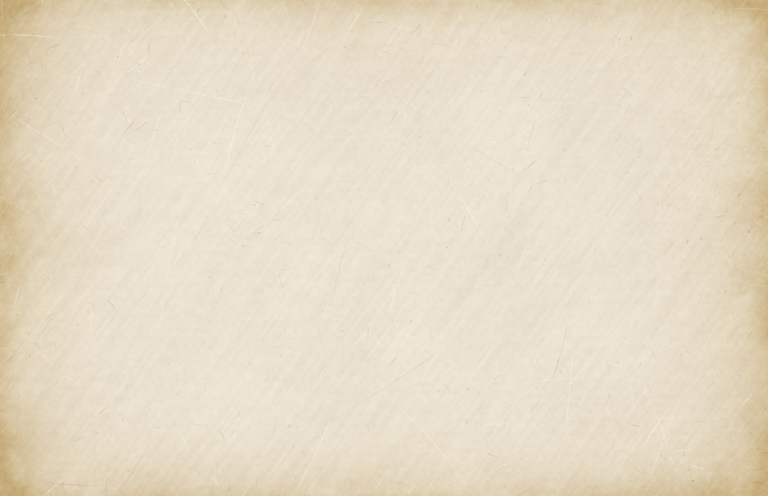
This texture is drawn by a Shadertoy shader. Its source:

```glsl
const vec3 PAPER = vec3(0.920, 0.884, 0.815);
const vec3 AGED = vec3(0.795, 0.700, 0.520);
const vec3 SCRATCH_LIGHT = vec3(0.985, 0.962, 0.910);
const vec3 STAIN_BROWN = vec3(0.640, 0.520, 0.340);

const vec2 SIDE_AGE = vec2(0.82, 0.072);  // strength, reach
const vec2 TOP_AGE = vec2(0.58, 0.050);
const float MOTTLE = 0.036;
const float GRAIN = 0.034;
const float BRUSHING = 0.022;
const float SCRATCH_WIDTH = 0.0013;
const float MAIN_SLOPE = 0.95;            // usual scratch angle, radians
const int LIGHT_SCRATCHES = 190;
const int DARK_SCRATCHES = 30;
const float FIBRE_CELL = 0.036;
const float SPECK_CELL = 0.024;

float hash(vec2 p) {
    vec3 q = fract(p.xyx * 0.1031);
    q += dot(q, q.yzx + 33.33);
    return fract((q.x + q.y) * q.z);
}

vec4 hash4(vec2 p) {
    vec4 q = fract(p.xyxy * vec4(0.1031, 0.1030, 0.0973, 0.1099));
    q += dot(q, q.wzxy + 33.33);
    return fract((q.xxyz + q.yzzw) * q.zywx);
}

float noise(vec2 p) {
    vec2 i = floor(p), f = fract(p);
    f = f * f * (3.0 - 2.0 * f);
    return mix(mix(hash(i), hash(i + vec2(1, 0)), f.x),
               mix(hash(i + vec2(0, 1)), hash(i + vec2(1, 1)), f.x), f.y);
}

float fbm(vec2 p) {
    float sum = 0.0, gain = 0.5;
    for (int i = 0; i < 5; i++) {
        sum += gain * noise(p);
        p = mat2(1.6, 1.2, -1.2, 1.6) * p + 17.0;
        gain *= 0.5;
    }
    return sum;
}

vec2 turn(vec2 p, float angle) {
    float c = cos(angle), s = sin(angle);
    return vec2(c * p.x + s * p.y, c * p.y - s * p.x);
}

// Bent hairline that fades towards both ends
float stroke(vec2 p, float angle, float halfLength, float bend, float width) {
    vec2 q = turn(p, angle);
    q.y -= bend * q.x * q.x;
    float soft = 1.0 / iResolution.y;
    float across = 1.0 - smoothstep(width * 0.3, width * 0.3 + max(width, soft), abs(q.y));
    return across * (1.0 - smoothstep(0.4 * halfLength, halfLength, abs(q.x)));
}

// Long scratches, most of them along one diagonal
float scratches(vec2 p, float aspect, int count, float seed) {
    float sum = 0.0;
    for (int i = 0; i < count; i++) {
        vec4 a = hash4(vec2(float(i) + 1.0, seed));
        vec4 b = hash4(vec2(float(i) + 1.0, seed + 7.0));
        float angle = a.z < 0.65 ? MAIN_SLOPE + (b.x - 0.5) * 0.9 : b.x * 3.1416;
        float halfLength = mix(0.025, 0.26, a.w * a.w * a.w);
        float bend = (b.y - 0.5) * 0.25 / (halfLength + 0.05);
        vec2 centre = a.xy * vec2(aspect, 1.0);
        sum += stroke(p - centre, angle, halfLength, bend, SCRATCH_WIDTH) * mix(0.22, 0.9, b.z * b.z);
    }
    return min(sum, 1.0);
}

// Short marks, at most one per cell
float marks(vec2 p, float cell, float share, float maxLength, float width, float seed) {
    vec2 home = floor(p / cell);
    float sum = 0.0;
    for (int y = -1; y <= 1; y++)
    for (int x = -1; x <= 1; x++) {
        vec2 id = home + vec2(x, y);
        vec4 a = hash4(id + seed);
        vec4 b = hash4(id + seed + 53.0);
        if (b.x > share) continue;
        float halfLength = mix(0.15, 1.0, a.w * a.w) * maxLength;
        float bend = (b.y - 0.5) * 0.8 / maxLength;
        sum += stroke(p - (id + a.xy) * cell, a.z * 3.1416, halfLength, bend, width) * mix(0.2, 1.0, b.z * b.z);
    }
    return min(sum, 1.0);
}

// Brown tone creeping in from the four edges
float edgeAge(vec2 p, float aspect) {
    float wobble = fbm(p * 4.0 + 3.0) - 0.48;
    vec2 near = max(p + wobble * 0.07, 0.0);
    vec2 far = max(vec2(aspect, 1.0) - p + wobble * 0.07, 0.0);
    float side = exp(-near.x / SIDE_AGE.y) + exp(-far.x / SIDE_AGE.y);
    float top = exp(-near.y / TOP_AGE.y) + exp(-far.y / TOP_AGE.y);
    float age = SIDE_AGE.x * side + TOP_AGE.x * top;
    return min(age * (1.0 + 0.9 * (fbm(p * 18.0 + 40.0) - 0.48)), 1.1);
}

void mainImage(out vec4 fragColor, in vec2 fragCoord) {
    vec2 p = fragCoord / iResolution.y;
    float aspect = iResolution.x / iResolution.y;

    // Paper, edge tone, clouds, brushed streaks and grain
    float age = edgeAge(p, aspect);
    vec3 color = mix(PAPER, AGED, age);
    float cloud = fbm(p * 6.0 + 80.0) - 0.48;
    color += cloud * MOTTLE * vec3(0.8, 1.0, 1.3);
    float level = noise(p * vec2(14.0, 120.0) + 20.0) - 0.5;
    float slant = noise(turn(p, MAIN_SLOPE) * vec2(10.0, 170.0) + 60.0) - 0.5;
    color += (0.5 * level + slant) * BRUSHING * vec3(0.8, 1.0, 1.2);
    float grain = 0.5 * noise(p * 110.0) + 0.5 * noise(p * 260.0 + 9.0) - 0.5;
    color += grain * GRAIN * (0.8 + age);

    // Worn patches, brown marks and pale scratches
    float wear = smoothstep(0.3, 0.65, fbm(p * 11.0 + 120.0));
    float fibre = marks(p, FIBRE_CELL, 0.70, 0.022, 0.0010, 11.0);
    float speck = marks(p, SPECK_CELL, 0.40, 0.005, 0.0016, 211.0);
    float dark = scratches(p, aspect, DARK_SCRATCHES, 31.0);
    float brown = 0.20 * fibre + 0.30 * speck + 0.24 * dark;
    color = mix(color, STAIN_BROWN, brown * (0.4 + 0.6 * wear) * (0.8 + 0.8 * age));

    float gaps = mix(0.45, 1.0, smoothstep(0.25, 0.6, noise(p * 45.0 + 7.0)));
    float pale = 0.75 * gaps * scratches(p, aspect, LIGHT_SCRATCHES, 5.0)
               + 0.40 * marks(p, FIBRE_CELL, 0.80, 0.034, 0.0010, 411.0);
    color = mix(color, SCRATCH_LIGHT, min(pale, 1.0) * (0.35 + 0.4 * wear) * (1.0 - 0.4 * min(age, 1.0)));
    fragColor = vec4(clamp(color, 0.0, 1.0), 1.0);
}
```
